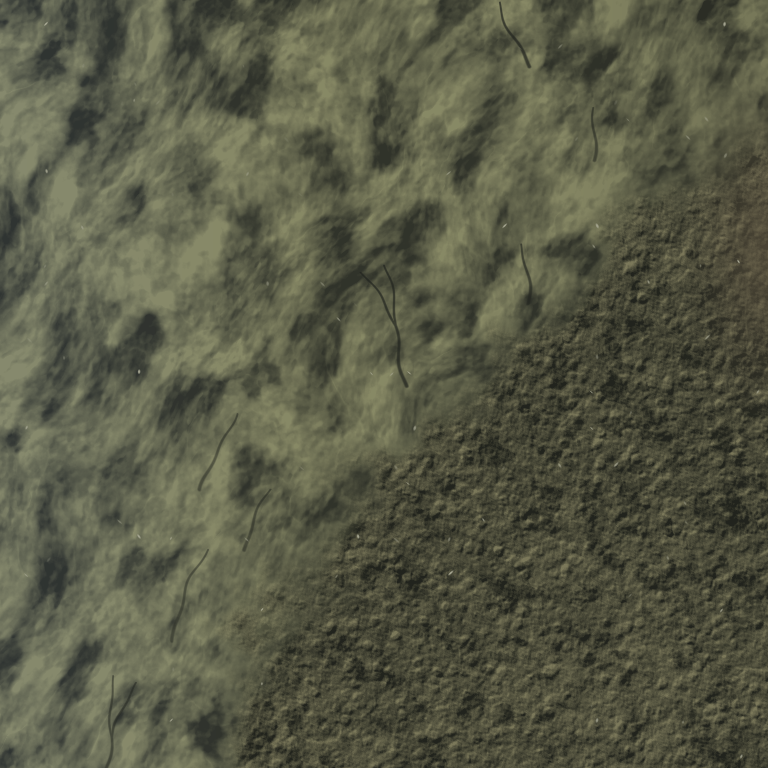
This texture is drawn by a WebGL 2 fragment shader. Its source:

```glsl
#version 300 es
precision highp float;

#define SILT_SCALE 21.0
#define SILT_CONTRAST 1.6
#define PEBBLE_SCALE 56.0
#define GRIT_SCALE 84.0
#define BED_RELIEF 1.35
#define TWIG_COUNT 8
#define TWIG_WIDTH 0.0017
#define SPECK_SCALE 42.0
#define LIGHT_DIR vec2(-0.6, 0.8)

uniform vec2 u_resolution;
out vec4 fragColor;

vec2 hash2(vec2 p) {
    vec3 q = fract(p.xyx * vec3(0.1031, 0.1030, 0.0973));
    q += dot(q, q.yzx + 33.33);
    return fract((q.xx + q.yz) * q.zy);
}

// Cellular noise: x = distance to nearest point, y = smoothly blended cell value
vec2 cells(vec2 p) {
    vec2 id = floor(p), f = p - id;
    float nearest = 4.0, total = 0.0, blend = 0.0;
    for (int j = -1; j <= 1; j++)
    for (int i = -1; i <= 1; i++) {
        vec2 o = vec2(i, j);
        vec2 d = o + hash2(id + o) - f;
        float d2 = dot(d, d), w = exp(-5.0 * d2);
        nearest = min(nearest, d2);
        blend += w * hash2(id + o + 57.0).x;
        total += w;
    }
    return vec2(sqrt(nearest), blend / total);
}

// Layered blended cells, centred on zero
float clouds(vec2 p) {
    float sum = 0.0, amp = 0.5;
    for (int i = 0; i < 4; i++) {
        sum += amp * (cells(p).y - 0.5);
        p = mat2(0.8, 0.6, -0.6, 0.8) * p * 2.03 + 11.7;
        amp *= 0.55;
    }
    return sum;
}

// Billows stretched along a slight lean
float siltHeight(vec2 p) {
    return clouds(vec2(1.15 * p.x - 0.3 * p.y, 0.85 * p.y) * SILT_SCALE);
}

float bedHeight(vec2 p) {
    vec2 stone = cells(p * PEBBLE_SCALE);
    float pebble = smoothstep(0.5, 0.15, stone.x) * smoothstep(0.45, 0.7, stone.y);
    return 0.4 * pebble + 1.1 * clouds(p * GRIT_SCALE);
}

// Horizontal position of the bank between silt and gravel
float bankX(float y) {
    return 0.29 + 0.25 * y + 0.75 * y * y;
}

// Coverage of scattered, bent and sometimes forked twigs
float twigs(vec2 uv, float px) {
    float cover = 0.0;
    for (int i = 0; i < TWIG_COUNT; i++) {
        float n = float(i);
        vec2 r = hash2(vec2(n, 3.0)), s = hash2(vec2(n, 19.0));
        float y = (n + r.x) / float(TWIG_COUNT);
        vec2 q = uv - vec2(min(bankX(y), 0.9) - 0.03 - 0.25 * r.y, y);
        float a = (s.x - 0.6) * 1.1, halfLen = 0.025 + 0.06 * s.y;
        q = mat2(cos(a), -sin(a), sin(a), cos(a)) * q;
        q.x += 0.006 * sin(q.y * 32.0 + n) + 0.002 * sin(q.y * 95.0);
        float side = s.y > 0.65 ? abs(q.x) - 0.2 * max(q.y, 0.0) : q.x;
        float d = length(vec2(side, max(abs(q.y) - halfLen, 0.0)));
        float w = TWIG_WIDTH * (1.0 - 0.5 * clamp(q.y / halfLen, -1.0, 1.0));
        cover = max(cover, (0.4 + 0.35 * s.x) * (1.0 - smoothstep(w * 0.3, w + px, d)));
    }
    return cover;
}

// Sparse pale flecks
float specks(vec2 uv, float px) {
    vec2 g = uv * SPECK_SCALE, id = floor(g);
    vec2 r = hash2(id + 131.0), s = hash2(id + 77.0);
    vec2 d = (g - id - 0.3 - 0.4 * r) / SPECK_SCALE;
    d.x += d.y * (s.y - 0.5) * 2.0;
    float size = 0.0004 + 0.001 * r.x;
    return step(0.955, s.x) * r.y * (1.0 - smoothstep(size * 0.4, size + px, length(d * vec2(1.0, 0.6))));
}

void main() {
    vec2 uv = gl_FragCoord.xy / u_resolution.y;
    float px = 1.0 / u_resolution.y;
    vec2 warp = vec2(sin(uv.y * 17.0 + 2.0 * sin(uv.x * 11.0)), sin(uv.x * 19.0 + 2.0 * sin(uv.y * 13.0)));
    vec2 p = uv + 0.01 * warp;
    float broad = clouds(uv * 5.0 + 3.0);

    // Soft silt with dark hollows and pale folds
    float silt = siltHeight(p);
    float fold = siltHeight(p * 0.75 + 5.0) / 0.035;
    float siltTone = 0.6 + SILT_CONTRAST * silt + 0.45 * broad + 0.1 * exp(-fold * fold)
        - 0.12 * (1.0 - smoothstep(-0.2, -0.05, silt))
        + 0.9 * (silt - siltHeight(p + LIGHT_DIR * 0.005)) + 0.25 * clouds(uv * 110.0);
    vec3 siltColor = mix(vec3(0.19, 0.20, 0.165), vec3(0.50, 0.505, 0.375), clamp(siltTone, 0.0, 1.1));
    siltColor += vec3(-0.005, 0.003, 0.03) * smoothstep(0.45, 0.0, uv.x);
    siltColor *= 1.0 - 0.12 * smoothstep(0.65, 0.95, uv.x);

    // Gritty bed lit from the upper left
    float bed = bedHeight(uv);
    float pits = smoothstep(0.04, 0.22, clouds(uv * 46.0 + 8.0));
    float bedTone = 0.5 + BED_RELIEF * (bed - bedHeight(uv + LIGHT_DIR * 0.0032))
        + 0.45 * clouds(uv * 70.0) + 0.4 * broad - 0.3 * pits;
    vec3 bedColor = mix(vec3(0.13, 0.138, 0.112), vec3(0.45, 0.44, 0.33), clamp(bedTone, 0.0, 1.1));

    // Ragged bank, with a brown haze at the right
    float bank = uv.x - bankX(uv.y) + 0.3 * broad + 0.15 * silt;
    vec3 color = mix(siltColor, bedColor, smoothstep(-0.05, 0.07, bank));
    vec2 hazeOffset = (uv - vec2(1.0, 0.67)) * vec2(14.0, 7.0);
    color = mix(color, vec3(0.39, 0.35, 0.27), 0.6 * exp(-dot(hazeOffset, hazeOffset)));

    color = mix(color, vec3(0.13, 0.14, 0.12), twigs(uv, px));
    color = mix(color, vec3(0.66, 0.66, 0.58), specks(uv, px));
    fragColor = vec4(color, 1.0);
}
```
